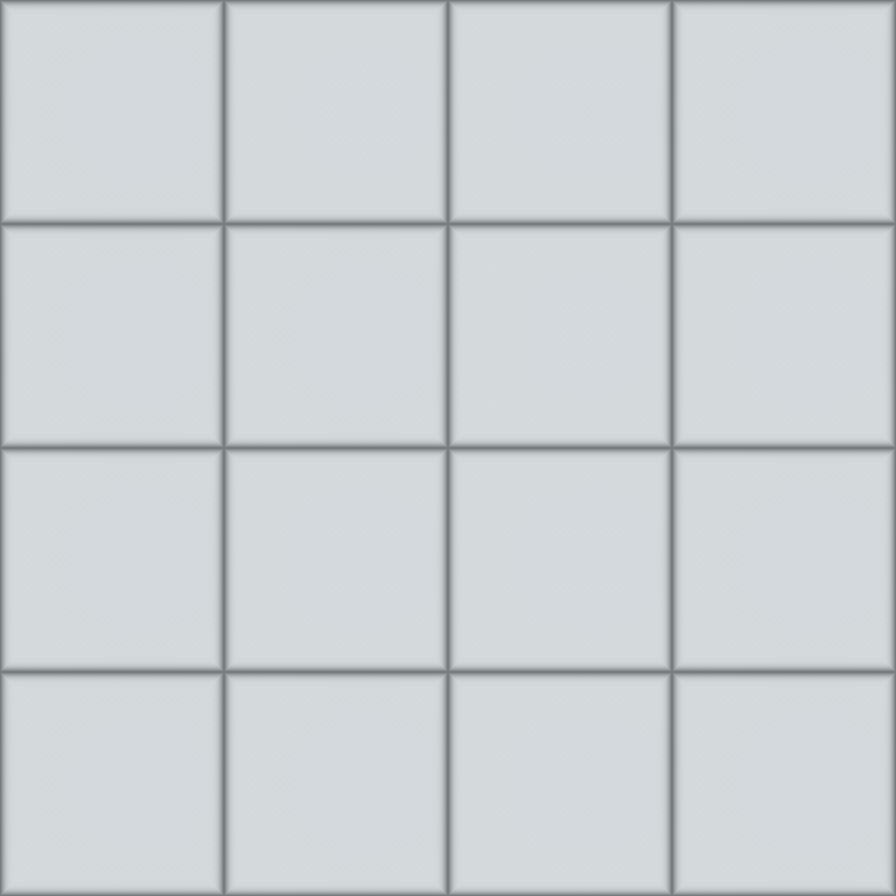
A WebGL 1 fragment shader for this pattern:

```glsl
precision highp float;
// Pale grey square tiles, four by four, with soft dark joints and a faint fine weave.

uniform vec2 u_resolution;

const float TILES = 4.0;
const float WEAVE_CELLS = 128.0;
const float JOINT_RADIUS = 0.0048;
const float TAU = 6.2831853;

const vec3 GLAZE = vec3(0.832, 0.857, 0.861);
const vec3 COOL_GLAZE = vec3(0.826, 0.847, 0.866);
const vec3 JOINT = vec3(0.445, 0.465, 0.467);

float hash(vec2 p) {
  return fract(sin(dot(p, vec2(127.1, 311.7))) * 43758.5453);
}

// Distance to the nearest tile border on each axis, in canvas units.
vec2 borderDistance(vec2 uv, float count) {
  vec2 cell = fract(uv * count);
  return min(cell, 1.0 - cell) / count;
}

// Soft joint profile: dark core with a wide falloff.
float jointMask(vec2 border, float radius) {
  float d = min(border.x, border.y);
  return exp(-pow(d / radius, 1.35));
}

// Diagonal lattice of tiny dots, from -1 to 1.
float weave(vec2 uv, float cells) {
  vec2 p = uv * cells * TAU;
  return 0.5 * (cos(p.x + p.y) + cos(p.x - p.y));
}

// Cool bloom, strongest right of the tile centre.
float bloom(vec2 cell) {
  vec2 offset = cell - vec2(0.62, 0.5);
  return exp(-dot(offset, offset) * 9.0);
}

void main() {
  vec2 uv = gl_FragCoord.xy / u_resolution;
  vec2 cell = fract(uv * TILES);
  vec2 tile = mod(floor(uv * TILES), TILES);

  // Glaze with a faint weave and barely visible tone changes.
  vec3 color = mix(GLAZE, COOL_GLAZE, 0.7 * bloom(cell));
  color += weave(uv, WEAVE_CELLS) * vec3(0.005, 0.003, 0.002);
  color += (hash(tile) - 0.5) * 0.003;

  // Joints centred on the tile borders, wrapping at the canvas edge.
  float joint = jointMask(borderDistance(uv, TILES), JOINT_RADIUS);
  gl_FragColor = vec4(mix(color, JOINT, joint), 1.0);
}
```
